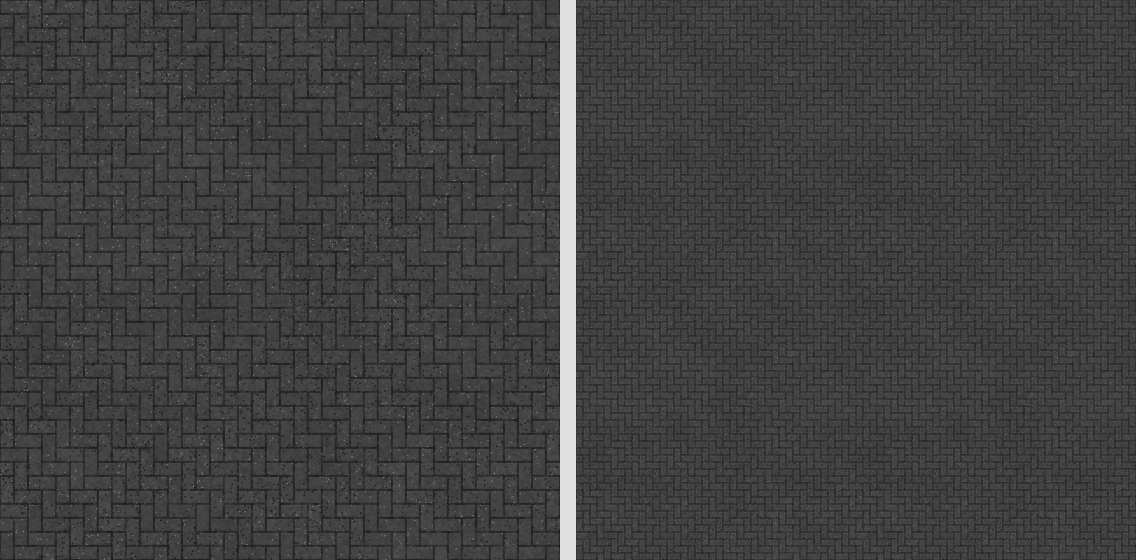
Left, the tile; right, the same tile 2 across and 2 down.
Reproduce this texture procedurally as a Shadertoy shader.

```glsl
const float CELLS = 40.0;         // half-brick squares per side, a multiple of 4
const float JOINT = 0.05;         // half width of a joint, in cells
const float CORNER = 0.12;        // corner radius of a brick, in cells
const float WOBBLE = 0.05;        // raggedness of the brick edges
const float BEVEL = 0.022;        // lit and shaded rims
const float GRAIN = 0.085;        // fine surface contrast
const float BRICK_TONE = 0.016;   // brightness spread between bricks
const float PIT_GRID = 220.0;
const float PIT_DENSITY = 0.17;
const float SPECK_GRID = 260.0;
const float SPECK_DENSITY = 0.045;
const vec3 STONE = vec3(0.262);
const vec3 MORTAR = vec3(0.11);
const vec3 PIT = vec3(0.12);
const vec3 SPECK = vec3(0.56);
const vec2 LIGHT = vec2(-0.6, 0.8);

float hash(vec2 p) {
    vec3 q = fract(p.xyx * 0.1031);
    q += dot(q, q.yzx + 33.33);
    return fract((q.x + q.y) * q.z);
}

// Value noise that wraps after n lattice squares
float noise(vec2 uv, float n) {
    vec2 p = uv * n, i = floor(p), f = fract(p);
    f = f * f * (3.0 - 2.0 * f);
    vec2 a = mod(i, n), b = mod(i + 1.0, n);
    return mix(mix(hash(a), hash(vec2(b.x, a.y)), f.x),
               mix(hash(vec2(a.x, b.y)), hash(b), f.x), f.y);
}

// Coverage of randomly scattered round dots, wrapping after n cells
float dots(vec2 uv, float n, float density, float radius, float seed, float pixel) {
    vec2 p = uv * n, home = floor(p);
    float soft = 0.6 * pixel * n, cover = 0.0;
    for (int y = -1; y <= 1; y++)
    for (int x = -1; x <= 1; x++) {
        vec2 cell = home + vec2(x, y);
        vec2 id = mod(cell, n) + seed;
        vec2 jitter = vec2(hash(id + 17.3), hash(id + 51.7));
        float size = radius * mix(0.6, 1.2, hash(id + 83.1));
        float dist = length(p - cell - 0.15 - 0.7 * jitter);
        float dot1 = 1.0 - smoothstep(size - soft, size + soft, dist);
        cover = max(cover, dot1 * step(hash(id), density));
    }
    return cover;
}

// Centre of the herringbone brick covering p; lying is 1 for horizontal bricks
vec2 brickCentre(vec2 p, out float lying) {
    vec2 cell = floor(p);
    float k = mod(cell.x - cell.y - 1.0, 4.0);
    lying = 1.0 - step(1.5, k);
    return cell + mix(vec2(0.5, k - 2.0), vec2(1.0 - k, 0.5), lying);
}

void mainImage(out vec4 fragColor, in vec2 fragCoord) {
    vec2 uv = fragCoord / iResolution.xy;
    float pixel = 1.0 / min(iResolution.x, iResolution.y);

    // Distance inward from the rounded brick edge
    vec2 p = uv * CELLS;
    float lying;
    vec2 centre = brickCentre(p, lying);
    vec2 local = p - centre;
    vec2 q = abs(local) - mix(vec2(0.5, 1.0), vec2(1.0, 0.5), lying);
    vec2 r = q + CORNER;
    float inside = CORNER - length(max(r, 0.0)) - min(max(r.x, r.y), 0.0);
    inside += WOBBLE * (noise(uv, 200.0) - 0.5);

    // Broad wear patches and a tone for each brick
    float wear = 0.6 * noise(uv, 7.0) + 0.4 * noise(uv, 19.0);
    float worn = smoothstep(0.3, 0.75, wear);
    float tone = hash(mod(centre, CELLS) * 2.0 + 7.0);
    float grain = 0.6 * noise(uv, 340.0) + 0.4 * noise(uv, 130.0) - 0.5;
    vec3 color = STONE + GRAIN * grain + BRICK_TONE * (tone - 0.5);
    color += 0.02 * (noise(uv, 11.0) - 0.5);

    // Rims facing the light are brighter
    vec2 normal = q.x > q.y ? vec2(sign(local.x), 0.0) : vec2(0.0, sign(local.y));
    float rim = 1.0 - smoothstep(JOINT, 0.2, inside);
    color += rim * (BEVEL * dot(normal, LIGHT) - 0.012);

    // Pits gather in worn patches, bright mineral specks lie everywhere
    float pitDensity = PIT_DENSITY * worn * mix(0.4, 1.3, tone);
    float pits = dots(uv, PIT_GRID, pitDensity, 0.34, 0.0, pixel);
    color = mix(color, PIT, 0.8 * pits);
    float speckDensity = SPECK_DENSITY * mix(0.4, 1.3, noise(uv, 14.0));
    float specks = dots(uv, SPECK_GRID, speckDensity, 0.27, 131.0, pixel);
    color = mix(color, SPECK, 0.8 * specks);

    // Joints, unevenly filled
    float soft = 0.7 * pixel * CELLS;
    float joint = 1.0 - smoothstep(JOINT - soft, JOINT + soft, inside);
    color = mix(color, MORTAR, joint * mix(0.6, 1.0, noise(uv, 60.0)));

    fragColor = vec4(color, 1.0);
}
```
